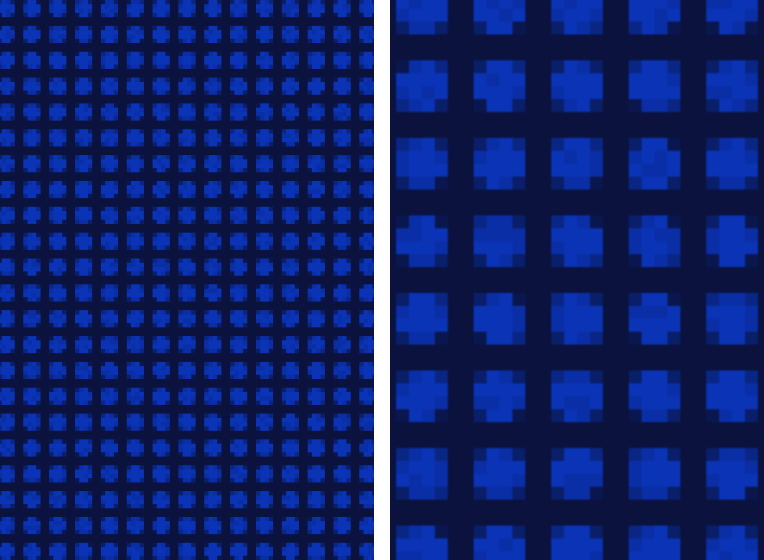
Left, the full canvas; right, a detail of the centre.
Reproduce this pattern procedurally as a WebGL 2 fragment shader.

```glsl
#version 300 es
precision highp float;

uniform vec2 u_resolution;
out vec4 outColor;

const float BLOCKS_DOWN = 130.0;     // mosaic blocks over the canvas height
const float BLOCKS_PER_CELL = 6.0;   // a dot of four blocks and a gap of two
const float EDGE_SOFTNESS = 0.13;    // half width of a block edge, in blocks

const vec3 NAVY = vec3(0.04, 0.07, 0.24);
const vec3 CORNER_DARK = vec3(0.04, 0.09, 0.31);
const vec3 CORNER_MID = vec3(0.04, 0.12, 0.41);
const vec3 CORNER_LIGHT = vec3(0.04, 0.15, 0.52);
const vec3 BLUE = vec3(0.04, 0.18, 0.65);
const vec3 BRIGHT_BLUE = vec3(0.04, 0.20, 0.71);

float hash(vec2 p) {
  return fract(sin(dot(p, vec2(127.1, 311.7))) * 43758.5453);
}

// Uneven shade of a block at the corner of a dot
vec3 cornerColor(float rnd) {
  vec3 shade = mix(CORNER_DARK, CORNER_MID, step(0.25, rnd));
  return mix(shade, CORNER_LIGHT, step(0.72, rnd));
}

// Flat colour of one mosaic block
vec3 blockColor(vec2 block, float cellSize) {
  vec2 fromCentre = abs(mod(block + 0.5, cellSize) - 0.5 * cellSize);
  vec2 outer = step(1.0, fromCentre);
  float rnd = hash(block);

  float dullChance = mix(0.15, 0.42, max(outer.x, outer.y));
  vec3 dot4 = mix(BLUE, BRIGHT_BLUE, step(dullChance, rnd));
  dot4 = mix(dot4, cornerColor(rnd), outer.x * outer.y);

  float inDot = step(max(fromCentre.x, fromCentre.y), 2.0);
  return mix(NAVY, dot4, inDot);
}

// Blend neighbouring blocks across a narrow edge
vec3 mosaic(vec2 p, float cellSize, float softness) {
  vec2 q = p - 0.5;
  vec2 block = floor(q);
  vec2 t = smoothstep(0.5 - softness, 0.5 + softness, fract(q));
  vec3 lower = mix(blockColor(block, cellSize),
                   blockColor(block + vec2(1.0, 0.0), cellSize), t.x);
  vec3 upper = mix(blockColor(block + vec2(0.0, 1.0), cellSize),
                   blockColor(block + vec2(1.0, 1.0), cellSize), t.x);
  return mix(lower, upper, t.y);
}

void main() {
  // Block units from the canvas centre, with a column of dots on the axis
  float pixel = BLOCKS_DOWN / u_resolution.y;
  vec2 p = (gl_FragCoord.xy - 0.5 * u_resolution) * pixel;
  p.x += 0.5 * BLOCKS_PER_CELL;

  float softness = clamp(0.6 * pixel, EDGE_SOFTNESS, 0.5);
  outColor = vec4(mosaic(p, BLOCKS_PER_CELL, softness), 1.0);
}
```
